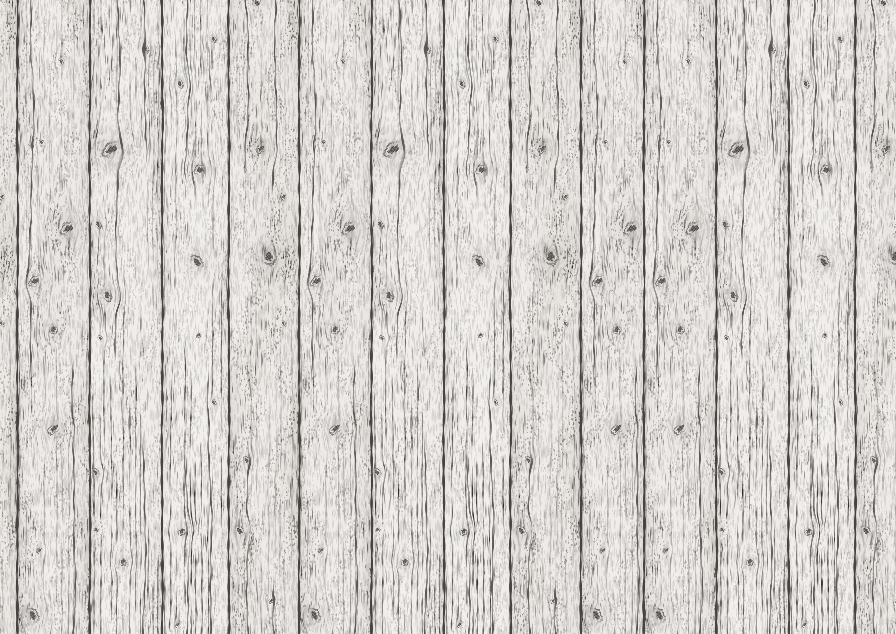
Reproduce this texture procedurally as a Shadertoy shader.

```glsl
// Whitewashed vertical wood planks with dark seams, grain, cracks and knots.
#define ASPECT 1.412
#define TILE_WIDTH 0.444
#define FIRST_SEAM 0.0276
#define CUT_WIDTH 0.0993
#define SEAM_HALF 0.0017
#define KNOTS 8
#define CRACKS 2
#define LINES_PER_UNIT 105.0
#define PAINT vec3(0.958, 0.949, 0.940)
#define BARE_WOOD vec3(0.20, 0.19, 0.18)
#define WARM_STAIN vec3(0.992, 0.984, 0.976)

// Left edges of the four planks in a tile, and how stained and lined each is.
const vec4 EDGES = vec4(0.0, 0.114, 0.228, 0.333);
const vec4 STAIN = vec4(0.8, 0.45, 0.3, 1.0);
const vec4 LINED = vec4(0.5, 0.85, 1.0, 0.35);

float hash(vec2 p) {
    return fract(sin(dot(p, vec2(127.1, 311.7))) * 43758.55);
}

// Layered sines, from about -1 to 1.
float waves(vec2 p) {
    return 0.5 * sin(p.x + 1.7 * sin(p.y)) + 0.3 * sin(2.3 * p.y - p.x)
         + 0.2 * sin(4.1 * p.y + 2.7 * p.x);
}

// Cellular noise: distance to the nearest point and that point's random value.
vec2 cellular(vec2 p) {
    vec2 cell = floor(p), nearest = vec2(9.0, 0.0);
    for (int j = -1; j <= 1; j++)
    for (int i = -1; i <= 1; i++) {
        vec2 id = cell + vec2(i, j);
        vec2 point = id + vec2(hash(id), hash(id + 37.3));
        float d = length(p - point);
        if (d < nearest.x) nearest = vec2(d, hash(id + 71.9));
    }
    return nearest;
}

// Scattered marks of random size, stretched by the scale.
float flecks(vec2 p, vec2 scale, float size) {
    vec2 c = cellular(p * scale);
    float radius = size * c.y + 0.01;
    return 1.0 - smoothstep(0.3 * radius, radius, c.x);
}

// Thin lines along the grain, one per column, each broken along its length.
float grainLines(vec2 p, float pixel) {
    float column = floor(p.x * LINES_PER_UNIT);
    float phase = 50.0 * hash(vec2(column, 4.0));
    float center = (column + mix(0.25, 0.75, hash(vec2(column, 9.0)))) / LINES_PER_UNIT;
    float gate = smoothstep(-0.1, 0.35, waves(vec2(phase + p.y * 8.0, phase * 2.0 + p.y * 15.0)));
    float rough = 0.72 + 0.18 * sin(p.y * 170.0 + phase) + 0.1 * sin(p.y * 410.0 - phase);
    float halfWidth = 0.0006 * gate * rough;
    return gate * rough * (1.0 - smoothstep(halfWidth, halfWidth + 0.7 * pixel, abs(p.x - center)));
}

void mainImage(out vec4 fragColor, in vec2 fragCoord) {
    vec2 p = fragCoord / iResolution.xy * vec2(ASPECT, 1.0);
    float pixel = 1.0 / iResolution.y;

    // Fold into one tile; a narrow extra plank sits after the second tile.
    float x = p.x - FIRST_SEAM;
    x += 0.0005 * sin(p.y * 17.0 + 14.15 * x) + 0.0003 * sin(p.y * 83.0 + 28.3 * x);
    float cut = 2.0 * TILE_WIDTH + CUT_WIDTH;
    float cutDistance = abs(x - cut);
    if (x > cut) x -= CUT_WIDTH;
    vec2 q = vec2(mod(x, TILE_WIDTH), p.y);

    // Plank bounds and distance to the nearest seam.
    int plank = int(dot(step(EDGES.yzw, vec3(q.x)), vec3(1.0)));
    float left = EDGES[plank];
    float right = plank < 3 ? EDGES[plank + 1] : TILE_WIDTH;
    float across = (q.x - left) / (right - left);
    float seamDistance = min(min(q.x - left, right - q.x), cutDistance);

    // Knots: sheared dark core, ragged ring, streak and halo; the grain bends.
    float knot = 0.0, bend = 0.0, halo = 0.0;
    for (int j = 0; j < KNOTS; j++) {
        vec2 seed = vec2(plank, j) + 3.0;
        float size = hash(seed + 19.7), turn = 6.28 * hash(seed + 27.1);
        float radius = mix(0.0035, 0.0125, size * size);
        vec2 center = vec2(mix(left, right, mix(0.06, 0.85, hash(seed))),
                           (float(j) + hash(seed + 8.3)) / float(KNOTS));
        vec2 d = q - center;
        float around = exp(-0.12 * dot(d, d) / (radius * radius));
        bend += 0.6 * d.x * around;
        halo = max(halo, around * size);
        d.y += 0.5 * d.x * sin(turn);
        float angle = atan(d.y, d.x + 1e-5);
        float r = length(d) / radius + 0.14 * sin(2.0 * angle + turn)
                + 0.09 * sin(5.0 * angle - turn) + 0.15 * waves(d * 900.0);
        float core = (0.75 + 0.2 * waves(d * 1300.0)) * (1.0 - smoothstep(0.45, 0.8, r));
        float ring = (0.4 + 0.3 * sin(angle + turn)) * (1.0 - smoothstep(0.0, 0.3, abs(r - 1.1)));
        float streak = 0.5 * (1.0 - smoothstep(0.05, 0.3, abs(d.x / radius + 0.3 * sin(d.y * 200.0))))
                     * exp(-abs(d.y) / (2.0 * radius));
        knot = max(knot, max(core, max(ring, streak)));
    }
    vec2 grain = vec2(q.x - bend + 0.0012 * waves(vec2(q.x * 30.0, q.y * 13.0)), q.y);

    // Long wandering cracks, broken along their length.
    float crack = 0.0;
    for (int j = 0; j < CRACKS; j++) {
        vec2 seed = vec2(plank, j) + 51.0;
        float phase = 40.0 * hash(seed);
        float path = mix(left, right, (float(j) + mix(0.2, 0.8, hash(seed + 5.1))) / float(CRACKS))
                   + 0.004 * waves(vec2(phase, q.y * 9.0 + phase)) + 0.0006 * sin(q.y * 140.0 + phase);
        float gate = smoothstep(-0.4, 0.2, sin(q.y * 6.0 + phase) + 0.5 * sin(q.y * 23.0 + phase));
        gate *= 0.8 + 0.2 * sin(q.y * 95.0 + phase);
        float width = 0.0008 * gate;
        crack = max(crack, gate * (1.0 - smoothstep(width, width + 0.7 * pixel, abs(grain.x - path))));
    }

    // Worn paint: patches of faint grain, small specks, dashes and long lines.
    float shift = float(plank) * 2.0;
    float worn = smoothstep(-0.5, 0.7, waves(vec2(q.x * 55.0, q.y * 8.0 + shift)));
    float clumps = smoothstep(-0.3, 0.6, waves(vec2(q.x * 110.0 + shift, q.y * 31.0)));
    float edgeWear = exp(-seamDistance / 0.007) * (0.3 + worn);
    float stain = STAIN[plank] * (0.3 + 0.4 * worn + 0.5 * across * across);
    float lower = 1.0 - 0.45 * smoothstep(0.50, 0.53, q.y);
    float tone = 0.055 * stain + 0.10 * edgeWear + 0.10 * halo;
    tone += 0.12 * flecks(grain, vec2(320.0, 60.0), 0.9);
    tone += 0.50 * flecks(grain, vec2(270.0, 150.0), 0.55) * (0.1 + 0.9 * clumps) * (0.2 + 0.8 * stain);
    tone += 0.60 * flecks(grain, vec2(260.0, 22.0), 0.4) * (0.15 + 0.55 * worn + 0.3 * edgeWear);
    tone += 0.70 * grainLines(grain, pixel) * LINED[plank] * lower;
    tone = max(tone, max(0.8 * crack, knot));

    // Dark seams of slightly ragged width.
    float seamWidth = SEAM_HALF * (1.0 + 0.2 * sin(q.y * 43.0 + shift) + 0.25 * sin(q.y * 190.0));
    float seam = 1.0 - smoothstep(seamWidth - 0.5 * pixel, seamWidth + 0.5 * pixel, seamDistance);
    tone = max(tone, 0.9 * seam);

    vec3 color = mix(PAINT, BARE_WOOD, clamp(tone, 0.0, 1.0));
    fragColor = vec4(color * mix(vec3(1.0), WARM_STAIN, stain), 1.0);
}
```
